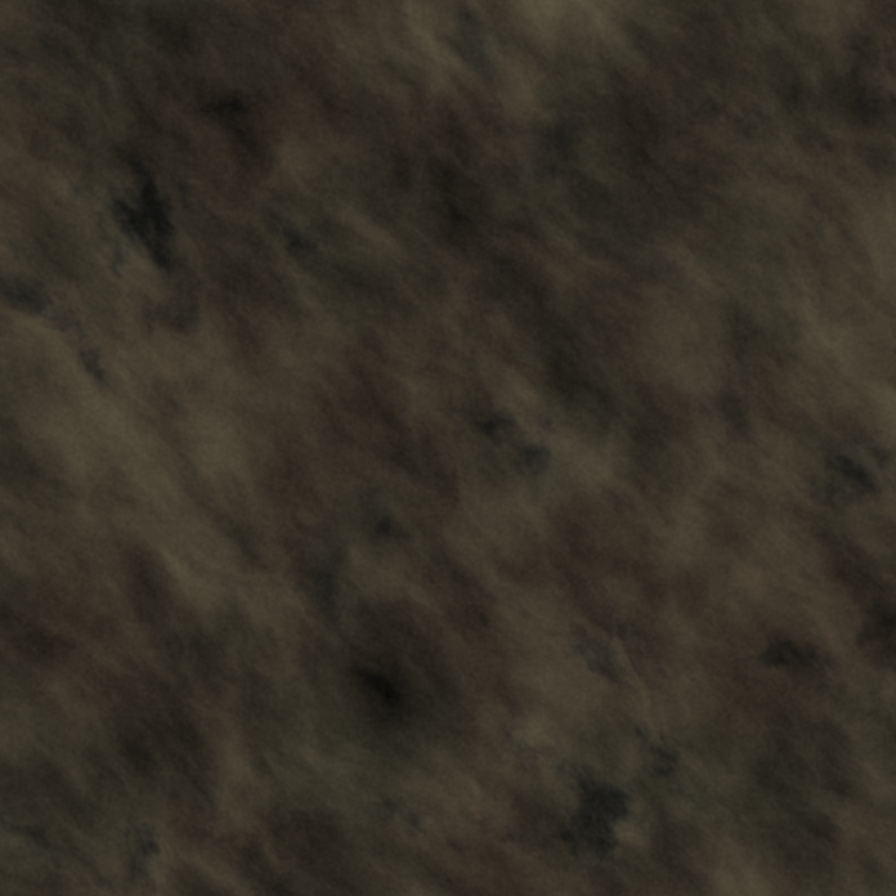
Give the GLSL for this texture, as a Shadertoy shader.

```glsl
vec2 hashGradient(ivec2 cell) {
    uvec2 h = uvec2(cell + 4096) * uvec2(1597u, 3571u);
    uint n = (h.x ^ h.y) * 2741u;
    n = (n ^ (n >> 13)) * 60493u;
    n ^= n >> 15;
    n *= 48271u;
    n ^= n >> 14;
    return vec2(n & 1023u, (n >> 10) & 1023u) / 511.5 - 1.0;
}

// Smooth gradient noise, centred on zero
float noise(vec2 p) {
    ivec2 i = ivec2(floor(p));
    vec2 f = fract(p);
    vec2 u = f * f * f * (f * (f * 6.0 - 15.0) + 10.0);
    float a = dot(hashGradient(i), f);
    float b = dot(hashGradient(i + ivec2(1, 0)), f - vec2(1, 0));
    float c = dot(hashGradient(i + ivec2(0, 1)), f - vec2(0, 1));
    float d = dot(hashGradient(i + ivec2(1, 1)), f - vec2(1, 1));
    return mix(mix(a, b, u.x), mix(c, d, u.x), u.y);
}

float fbm(vec2 p) {
    float sum = 0.0, amplitude = 0.5;
    for (int i = 0; i < 5; i++) {
        sum += amplitude * noise(p);
        p = mat2(1.6, 1.2, -1.2, 1.6) * p + 7.3;
        amplitude *= 0.55;
    }
    return sum;
}

// Coordinates along and across a direction, stretched along it
vec2 grainSpace(vec2 p, float angle, float stretch) {
    vec2 along = vec2(cos(angle), sin(angle));
    return vec2(dot(p, along) / stretch, dot(p, vec2(-along.y, along.x)));
}

// Soft ridges that fade in and out along their length
float wisps(vec2 p, float angle, float frequency) {
    vec2 q = grainSpace(p, angle, 4.0) * frequency + angle * 17.0;
    q.y += 0.5 * fbm(p * 6.0 + angle * 5.0);
    float ridge = max(0.0, 1.0 - 4.5 * abs(noise(q) + 0.15 * fbm(q * vec2(5.0, 3.0))));
    float patches = smoothstep(-0.08, 0.28, noise(p * 4.5 + angle * 11.0));
    return ridge * ridge * patches;
}

void mainImage(out vec4 fragColor, in vec2 fragCoord) {
    vec2 p = fragCoord / iResolution.y;
    vec2 warped = p + 0.06 * vec2(fbm(p * 4.0 + 3.1), fbm(p * 4.0 + 19.7));

    // Cloudy base with slanted fibres
    float tone = 0.181 + 0.18 * fbm(warped * 3.0 + 5.0);
    tone += 0.19 * fbm(grainSpace(warped, -0.95, 2.0) * 11.0);
    tone += 0.11 * fbm(grainSpace(warped, -0.7, 2.6) * 32.0);

    // Pale wisps fanning around the main diagonal
    float veil = 0.0;
    for (int i = 0; i < 7; i++) {
        float k = float(i);
        veil += wisps(warped, -0.55 - 0.18 * k, 4.5 + 1.2 * mod(k * 2.0, 5.0));
    }
    tone += 0.068 * veil / (1.0 + 0.3 * veil);

    // Deep smoky hollows
    float hollow = fbm(grainSpace(warped, -0.9, 1.4) * 9.5 + 31.0);
    hollow = smoothstep(0.04, 0.3, hollow) * smoothstep(-0.2, 0.2, noise(p * 2.6 + 8.0));
    tone *= 1.0 - 0.6 * hollow;

    // Fine soft grain
    tone += 0.026 * noise(p * 200.0) + 0.018 * noise(p * 105.0 + 40.0);

    // Brown and olive drift, cooler in the hollows
    float drift = smoothstep(-0.25, 0.25, fbm(warped * 4.2 + 53.0));
    vec3 tint = mix(vec3(1.02, 0.89, 0.7), vec3(0.975, 0.915, 0.71), drift);
    tint = mix(tint, vec3(0.92, 0.93, 0.86), 0.8 * hollow);
    fragColor = vec4(max(tone, 0.04) * tint, 1.0);
}
```
